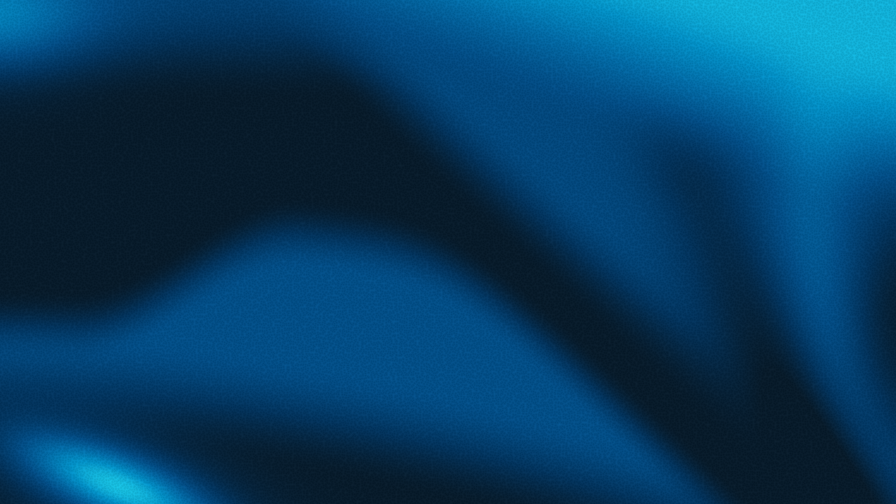
This background is drawn by a WebGL 1 fragment shader. Its source:

```glsl
precision highp float;

uniform vec2 u_resolution;

vec2 hash2(vec2 cell) {
  vec3 q = fract(cell.xyx * vec3(0.1031, 0.103, 0.0973));
  q += dot(q, q.yzx + 33.33);
  return fract((q.xx + q.yz) * q.zy);
}

// Distance to the nearest scattered point
float cellular(vec2 p) {
  vec2 cell = floor(p), local = fract(p);
  float nearest = 2.0;
  for (int j = -1; j <= 1; j++) {
    for (int i = -1; i <= 1; i++) {
      vec2 offset = vec2(float(i), float(j));
      nearest = min(nearest, length(offset + hash2(cell + offset) - local));
    }
  }
  return nearest;
}

float bell(float x) {
  return exp(-x * x);
}

// Soft elliptical glow, with its long axis along the unit vector axis
float glow(vec2 p, vec2 axis, vec2 size) {
  vec2 q = vec2(dot(p, axis), dot(p, vec2(-axis.y, axis.x))) / size;
  return exp(-dot(q, q));
}

// Rolling hill with a soft crest and a fading underside
float hillTone(vec2 p) {
  float bend = p.x - 0.87;
  float crest = 0.385 + 0.2 * smoothstep(0.15, 0.6, p.x)
              - 0.5 * (bend + sqrt(bend * bend + 0.03));
  float underside = 0.235 - 0.06 * p.x - 0.1 * p.x * p.x;
  float body = 1.0 - smoothstep(-0.1, 0.05, p.y - crest);
  return 0.41 * body * smoothstep(-0.1, 0.12, p.y - underside);
}

// Blue drapery on the right, its folds and the cyan crown above
float drapeTone(vec2 p, float cover) {
  float tone = 0.36 * cover * smoothstep(-0.1, 0.6, p.y);

  float foldX = 1.36 + 0.46 * (0.68 - p.y);
  tone -= 0.22 * cover * bell((p.x - foldX) / 0.11)
        * (1.0 - smoothstep(0.62, 0.85, p.y));

  float drop = max(0.6 - p.y, 0.0);
  float ridgeX = 1.61 + 0.6 * drop * drop;
  tone += (0.27 - 0.12 * smoothstep(0.2, 0.6, p.y)) * bell((p.x - ridgeX) / 0.09)
        * (1.0 - smoothstep(0.65, 0.95, p.y));

  float crownEdge = 1.05 - 0.35 * (p.x - 0.75);
  tone += 0.58 * cover * smoothstep(-0.16, 0.2, p.y - crownEdge);

  float hollow = glow(p - vec2(1.8, 0.38), vec2(1.0, 0.0), vec2(0.11, 0.23));
  return max(tone, 0.0) * (1.0 - 0.9 * hollow);
}

vec3 palette(float t) {
  vec3 ink = vec3(0.03, 0.105, 0.165);
  vec3 navy = vec3(0.01, 0.2, 0.36);
  vec3 cobalt = vec3(0.01, 0.3, 0.52);
  vec3 azure = vec3(0.01, 0.42, 0.65);
  vec3 cerulean = vec3(0.01, 0.56, 0.77);
  vec3 cyan = vec3(0.09, 0.74, 0.87);
  float s = t * 5.0;
  vec3 c = mix(ink, navy, clamp(s, 0.0, 1.0));
  c = mix(c, cobalt, clamp(s - 1.0, 0.0, 1.0));
  c = mix(c, azure, clamp(s - 2.0, 0.0, 1.0));
  c = mix(c, cerulean, clamp(s - 3.0, 0.0, 1.0));
  return mix(c, cyan, clamp(s - 4.0, 0.0, 1.2));
}

void main() {
  vec2 p = gl_FragCoord.xy / u_resolution.y;

  // Diagonal boundary between the dark band and the drapery
  float cover = smoothstep(-0.06, 0.1, dot(p - vec2(0.69, 0.88), vec2(0.67, 0.74)));
  float tone = hillTone(p) + drapeTone(p, cover);

  // Upper haze and corner glows
  tone += 0.3 * (1.0 - cover) * smoothstep(0.8, 1.02, p.y);
  tone += 0.45 * glow(p - vec2(-0.02, 0.96), vec2(1.0, 0.0), vec2(0.2, 0.11));
  vec2 beam = p - vec2(0.235, 0.035);
  tone += 0.75 * glow(beam, vec2(0.92, -0.392), vec2(0.2, 0.06));
  tone += 0.25 * glow(beam, vec2(0.92, -0.392), vec2(0.28, 0.12));

  // Fine film grain
  vec3 color = palette(tone);
  float grain = cellular(p * 210.0) - 0.45;
  color += grain * (0.025 + 0.09 * color);

  gl_FragColor = vec4(clamp(color, 0.0, 1.0), 1.0);
}
```
